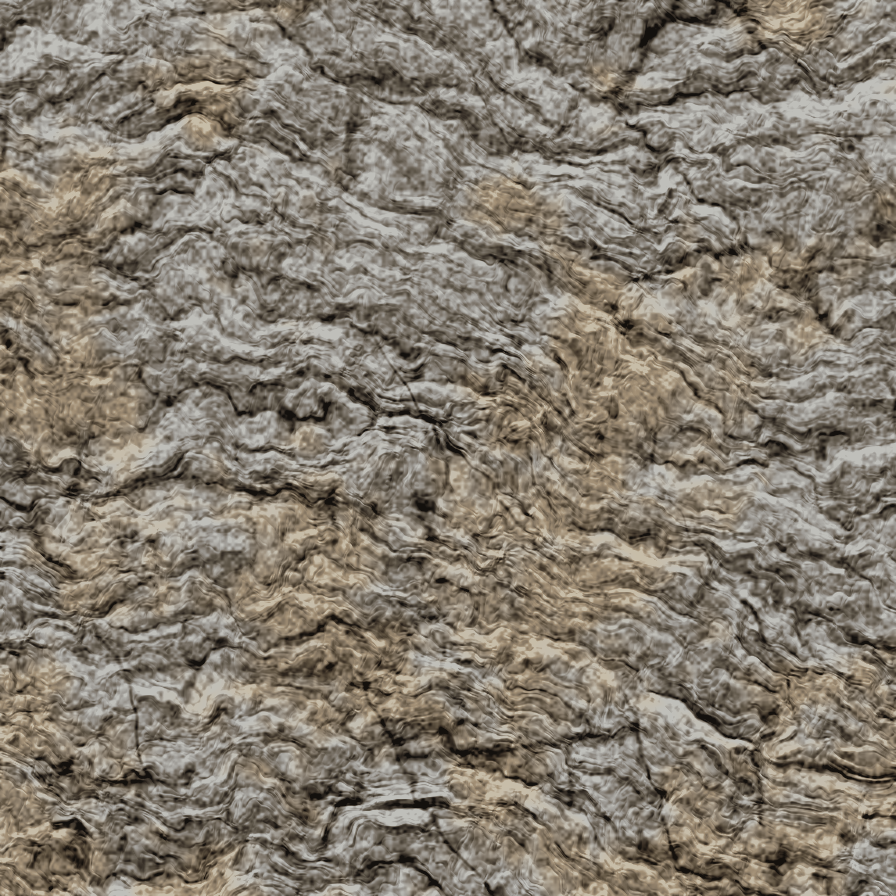
Give the GLSL for this texture, as a WebGL 1 fragment shader.

```glsl
precision highp float;
// Weathered, foliated rock face: slanted slabs, ragged ribs, joints and ochre stains.
uniform vec2 u_resolution;

const float STRATA_ANGLE = -0.33;
const float JOINT_ANGLE = -1.08;
const vec2 SLAB_SCALE = vec2(2.8, 7.0);
const vec2 BLOCK_SCALE = vec2(9.0, 18.0);
const vec2 RIB_SCALE = vec2(10.0, 23.0);
const vec2 JOINT_SCALE = vec2(1.5, 4.2);
const float SLAB_HEIGHT = 0.026;
const float BLOCK_HEIGHT = 0.009;
const float RIB_HEIGHT = 0.0135;
const vec2 LIGHT_STEP = vec2(-0.0006, 0.0019);
const float LIGHT_GAIN = 0.205;
const float BASE_TONE = 0.54;
const float STREAK_GAIN = 0.22;
const float GRAIN_GAIN = 0.30;
const float PIT_DEPTH = 0.20;

const vec3 SHADOW = vec3(0.21, 0.18, 0.15);
const vec3 BROWN = vec3(0.37, 0.34, 0.29);
const vec3 STONE = vec3(0.49, 0.46, 0.42);
const vec3 GREY = vec3(0.63, 0.62, 0.60);
const vec3 TAN = vec3(0.61, 0.57, 0.51);
const vec3 PALE = vec3(0.75, 0.75, 0.73);
const vec3 OCHRE_TINT = vec3(1.06, 0.98, 0.86);

vec2 hash2(vec2 p) {
  vec2 k = vec2(dot(p, vec2(127.1, 311.7)), dot(p, vec2(269.5, 183.3)));
  return fract(sin(k) * 43758.5);
}

float noise(vec2 p) {
  vec2 i = floor(p), f = fract(p);
  f = f * f * (3.0 - 2.0 * f);
  float low = mix(hash2(i).x, hash2(i + vec2(1.0, 0.0)).x, f.x);
  float high = mix(hash2(i + vec2(0.0, 1.0)).x, hash2(i + 1.0).x, f.x);
  return mix(low, high, f.y);
}

float layeredNoise(vec2 p) {
  return 0.55 * noise(p) + 0.3 * noise(p * 2.3 + 7.1) + 0.15 * noise(p * 5.1 + 3.7);
}

vec2 wobble(vec2 p) {
  return vec2(noise(p), noise(p + 31.0)) - 0.5;
}

// Cellular noise: gap between the two nearest cells, zero along the borders.
float cellGap(vec2 p) {
  vec2 i = floor(p), f = fract(p);
  float nearest = 8.0, second = 8.0;
  for (int y = -1; y <= 1; y++) {
    for (int x = -1; x <= 1; x++) {
      vec2 cell = vec2(float(x), float(y));
      float d = length(cell + 0.1 + 0.8 * hash2(i + cell) - f);
      second = min(second, max(d, nearest));
      nearest = min(nearest, d);
    }
  }
  return second - nearest;
}

vec2 rotate(vec2 p, float angle) {
  float c = cos(angle), s = sin(angle);
  return vec2(c * p.x + s * p.y, c * p.y - s * p.x);
}

// Layered sines bend the strata; noise makes their outlines ragged.
vec2 strata(vec2 p) {
  vec2 q = rotate(p, STRATA_ANGLE);
  q.y += 0.034 * sin(6.0 * q.x + 4.0 * q.y + 1.0) + 0.010 * sin(15.0 * q.x - 9.0 * q.y);
  q += 0.040 * wobble(p * 14.0) + 0.019 * wobble(p * 37.0 + 5.0);
  return q + 0.008 * wobble(p * 95.0 + 9.0);
}

// x = height, y = slab gap, z = block gap.
vec3 relief(vec2 p, float rugged) {
  vec2 q = strata(p);
  float slab = cellGap(q * SLAB_SCALE + 4.0);
  float block = cellGap(q * BLOCK_SCALE + 19.0);
  float h = SLAB_HEIGHT * smoothstep(0.0, 0.45, slab);
  h += BLOCK_HEIGHT * smoothstep(0.0, 0.5, block);
  vec2 scale = RIB_SCALE;
  float height = RIB_HEIGHT * mix(0.7, 1.15, rugged);
  for (int i = 0; i < 5; i++) {
    h += height * abs(2.0 * noise(q * scale + 11.0 * float(i)) - 1.0);
    scale *= vec2(2.0, 1.75);
    height *= 0.61;
  }
  return vec3(h, slab, block);
}

vec3 rockColour(float tone, float ochre) {
  vec3 c = SHADOW * clamp(tone / 0.18, 0.35, 1.0);
  c = mix(c, BROWN, clamp((tone - 0.18) / 0.16, 0.0, 1.0));
  c = mix(c, STONE, clamp((tone - 0.34) / 0.12, 0.0, 1.0));
  c = mix(c, mix(GREY, TAN, ochre), clamp((tone - 0.46) / 0.14, 0.0, 1.0));
  c = mix(c, PALE, clamp((tone - 0.61) / 0.14, 0.0, 1.0));
  return c * mix(vec3(1.0), OCHRE_TINT, ochre * 0.7);
}

void main() {
  vec2 p = gl_FragCoord.xy / min(u_resolution.x, u_resolution.y);
  float rugged = smoothstep(0.3, 0.7, layeredNoise(p * 4.0 + 2.0) + 0.35 * (0.5 - p.y));

  // Directional light from above
  vec3 here = relief(p, rugged);
  float slope = (here.x - relief(p + LIGHT_STEP, rugged).x) / length(LIGHT_STEP);
  float tone = BASE_TONE + LIGHT_GAIN * slope / (1.0 + 0.35 * abs(slope));

  // Mineral patches, streaks, grain and small dark pits
  vec2 q = strata(p);
  tone += 0.13 * (layeredNoise(p * 9.0 + 9.0) - 0.5);
  tone += STREAK_GAIN * (noise(q * vec2(75.0, 170.0)) - 0.5);
  tone += GRAIN_GAIN * (noise(p * 250.0) - 0.5);
  float pits = smoothstep(0.62, 0.85, noise(q * vec2(55.0, 105.0) + 50.0));
  tone -= PIT_DEPTH * pits * mix(0.5, 1.0, rugged);

  // Dark bedding cracks and steep joints, broken up along their length
  float broken = smoothstep(0.35, 0.6, layeredNoise(p * 9.0 + 40.0));
  float bedding = (1.0 - smoothstep(0.0, 0.06, here.y)) * broken;
  float blockCrack = (1.0 - smoothstep(0.0, 0.10, here.z)) * (1.0 - broken);
  vec2 bend = 0.05 * wobble(p * 11.0) + 0.015 * wobble(p * 45.0);
  float joint = cellGap(rotate(p + bend, JOINT_ANGLE) * JOINT_SCALE + 8.0);
  float jointCrack = (1.0 - smoothstep(0.0, 0.03, joint)) * smoothstep(0.4, 0.6, noise(p * 6.0 + 23.0));
  tone -= 0.28 * bedding + 0.18 * blockCrack + 0.26 * jointCrack;

  // Ochre stains in soft patches, speckled at their edges
  float stain = layeredNoise(p * 9.0 + 60.0) + 0.16 * (noise(q * vec2(50.0, 90.0) + 70.0) - 0.5);
  float ochre = smoothstep(0.42, 0.74, stain + 0.10 * (rugged - 0.5));
  gl_FragColor = vec4(rockColour(tone, ochre), 1.0);
}
```
